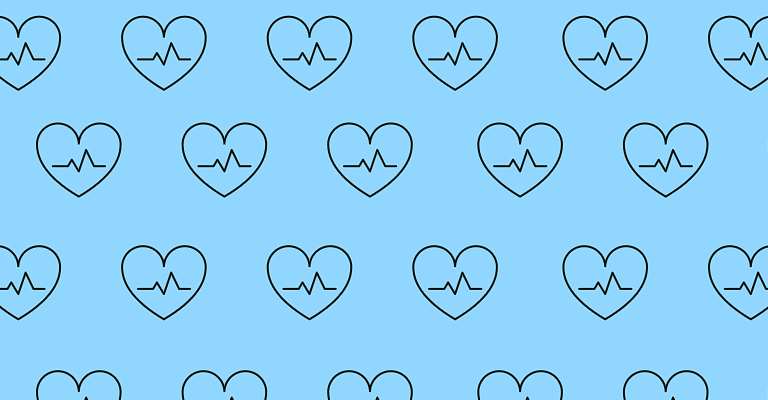
This pattern is drawn by a WebGL 1 fragment shader. Its source:

```glsl
precision highp float;
// Staggered rows of outlined hearts with a pulse line on a sky blue ground.

uniform vec2 u_resolution;

const vec2 CANVAS = vec2(768.0, 400.0);   // design units, y pointing down
const vec4 ROW_Y = vec4(37.6, 144.4, 267.1, 392.1);
const float PITCH = 145.6;                // heart spacing within a group of four
const float GROUP = 586.9;                // group of four plus a small seam
const float EVEN_START = 18.3;            // first heart centre of each row kind
const float ODD_START = -66.8;
const float HALF_STROKE = 1.0;
const float LOBE = 20.9;                  // lobe radius
const float TIP = 52.2;                   // depth of the tip below the lobes

const vec3 SKY = vec3(0.57, 0.84, 1.0);
const vec3 RIM = vec3(0.62, 0.90, 1.0);
const vec3 INK = vec3(0.01, 0.02, 0.025);

float segment(vec2 p, vec2 a, vec2 b) {
  vec2 ab = b - a;
  return length(p - a - ab * clamp(dot(p - a, ab) / dot(ab, ab), 0.0, 1.0));
}

vec2 bezier(vec2 a, vec2 b, vec2 c, float t) {
  return mix(mix(a, b, t), mix(b, c, t), t);
}

// Two half circles above, two mirrored curves meeting at the tip below.
float heartOutline(vec2 p) {
  p.x = abs(p.x);
  float ring = abs(length(p - vec2(LOBE, 0.0)) - LOBE);
  float d = max(ring, p.y + HALF_STROKE);
  vec2 side = vec2(2.0 * LOBE, 0.0);
  vec2 bulge = vec2(2.0 * LOBE, 27.5);
  vec2 tip = vec2(0.0, TIP);
  vec2 previous = side;
  for (int i = 1; i <= 14; i++) {
    vec2 next = bezier(side, bulge, tip, float(i) / 14.0);
    d = min(d, segment(p, previous, next));
    previous = next;
  }
  return d;
}

float pulseLine(vec2 p) {
  float base = 21.8;
  vec2 rise = vec2(-10.8, base);
  vec2 smallPeak = vec2(-7.0, 15.3);
  vec2 dip = vec2(0.0, 27.0);
  vec2 bigPeak = vec2(7.3, 5.5);
  vec2 settle = vec2(15.2, base);
  float d = segment(p, vec2(-26.0, base), rise);
  d = min(d, segment(p, rise, smallPeak));
  d = min(d, segment(p, smallPeak, dip));
  d = min(d, segment(p, dip, bigPeak));
  d = min(d, segment(p, bigPeak, settle));
  return min(d, segment(p, settle, vec2(26.2, base)));
}

// Offset from the nearest heart centre in a row of seamed groups.
float columnOffset(float x, float start) {
  float inGroup = mod(x - start + 0.5 * PITCH, GROUP);
  float column = min(floor(inGroup / PITCH), 3.0);
  return inGroup - (column + 0.5) * PITCH;
}

float patternDistance(vec2 p) {
  float d = 1000.0;
  for (int row = 0; row < 4; row++) {
    float start = mod(float(row), 2.0) < 0.5 ? EVEN_START : ODD_START;
    vec2 local = vec2(columnOffset(p.x, start), p.y - ROW_Y[row]);
    if (abs(local.y - 16.0) < 45.0) {
      d = min(d, min(heartOutline(local), pulseLine(local)));
    }
  }
  return d;
}

float coverage(float d, float halfWidth, float pixel) {
  return clamp(0.5 + (halfWidth - d) / pixel, 0.0, 1.0);
}

void main() {
  vec2 uv = gl_FragCoord.xy / u_resolution;
  vec2 p = vec2(uv.x, 1.0 - uv.y) * CANVAS;
  float pixel = CANVAS.x / u_resolution.x;
  float d = patternDistance(p);

  // Faint light rim around each stroke, then the stroke itself.
  vec3 color = mix(SKY, RIM, coverage(d, HALF_STROKE + 1.3, pixel));
  color = mix(color, INK, coverage(d, HALF_STROKE, pixel));
  gl_FragColor = vec4(color, 1.0);
}
```
